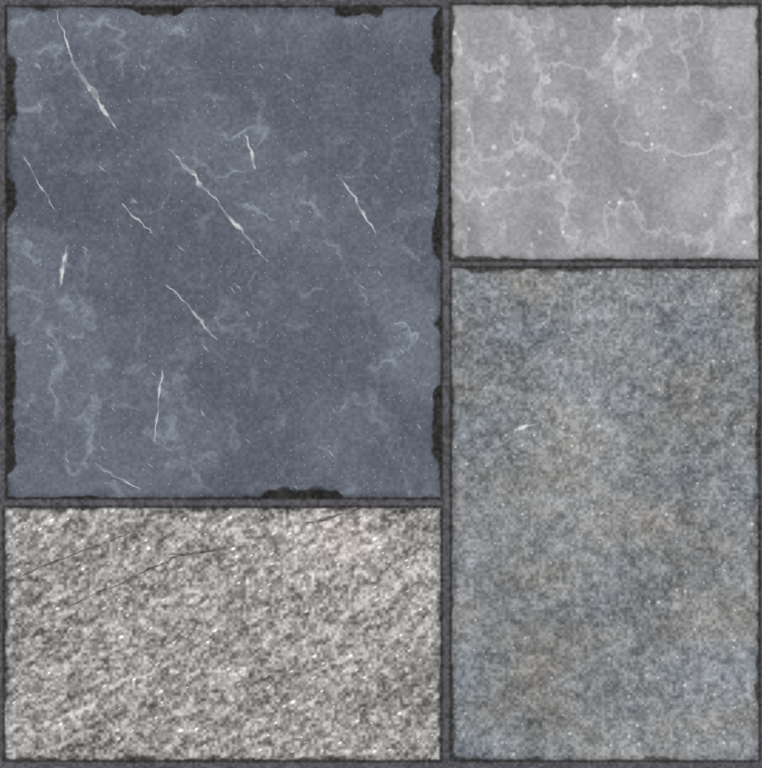
Give the GLSL for this texture, as a Shadertoy shader.

```glsl
// Four weathered stone slabs, one veined slate blue, set in dark rough grout.
const vec3 SLATE_DARK = vec3(0.335, 0.362, 0.405), SLATE_PALE = vec3(0.56, 0.59, 0.64);
const vec3 ASH = vec3(0.62, 0.615, 0.625), GRANITE = vec3(0.53, 0.54, 0.55);
const vec3 QUARTZ = vec3(0.60, 0.595, 0.59), VEIN = vec3(0.80, 0.81, 0.81);
const vec3 CHIP = vec3(0.18, 0.175, 0.17), GROUT = vec3(0.34, 0.34, 0.36);
const float GRAIN_SCALE = 270.0, EDGE_WOBBLE = 0.011, CHIP_DEPTH = 0.012;
// Slab bounds: left, bottom, right, top
const vec4 SLATE_BOX = vec4(0.009, 0.352, 0.574, 0.991);
const vec4 ASH_BOX = vec4(0.587, 0.662, 0.988, 0.994);
const vec4 GRANITE_BOX = vec4(0.588, 0.010, 0.988, 0.651);
const vec4 QUARTZ_BOX = vec4(0.006, 0.010, 0.574, 0.339);
// Vein start and end; the first THICK_VEINS are broad
const int VEIN_COUNT = 12, THICK_VEINS = 4;
const vec4 VEINS[VEIN_COUNT] = vec4[](
    vec4(0.095, 0.919, 0.153, 0.831), vec4(0.221, 0.805, 0.276, 0.746),
    vec4(0.087, 0.681, 0.078, 0.629), vec4(0.320, 0.824, 0.333, 0.781),
    vec4(0.072, 0.987, 0.098, 0.915), vec4(0.029, 0.798, 0.070, 0.729),
    vec4(0.276, 0.746, 0.350, 0.659), vec4(0.444, 0.768, 0.490, 0.698),
    vec4(0.157, 0.735, 0.198, 0.697), vec4(0.219, 0.629, 0.281, 0.560),
    vec4(0.210, 0.518, 0.202, 0.427), vec4(0.124, 0.395, 0.182, 0.362));

float hash(vec2 p) {
    vec3 q = fract(vec3(p.xyx) * 0.1031);
    q += dot(q, q.yzx + 33.33);
    return fract((q.x + q.y) * q.z);
}
float noise(vec2 p) {
    vec2 i = floor(p), f = fract(p);
    f = f * f * (3.0 - 2.0 * f);
    return mix(mix(hash(i), hash(i + vec2(1, 0)), f.x),
               mix(hash(i + vec2(0, 1)), hash(i + vec2(1, 1)), f.x), f.y);
}
float fbm(vec2 p) {
    float sum = 0.0, amp = 0.52;
    for (int i = 0; i < 5; i++, amp *= 0.5) {
        sum += amp * noise(p);
        p = mat2(1.6, 1.2, -1.2, 1.6) * p + 17.3;
    }
    return sum;
}
// Fine pale threads along the middle level of the noise
float web(vec2 p) { return 1.0 - smoothstep(0.0, 0.07, abs(fbm(p) - 0.5)); }

float boxDistance(vec2 p, vec4 box) {
    vec2 q = abs(p - 0.5 * (box.xy + box.zw)) - 0.5 * (box.zw - box.xy);
    return length(max(q, 0.0)) + min(max(q.x, q.y), 0.0);
}
// Tapered, ragged, broken stroke
float streak(vec2 p, vec2 a, vec2 b, float width) {
    p += 0.008 * (vec2(fbm(p * 75.0), fbm(p * 75.0 + 31.0)) - 0.5);
    vec2 pa = p - a, ba = b - a;
    float t = clamp(dot(pa, ba) / dot(ba, ba), 0.0, 1.0);
    float w = width * (0.25 + 3.0 * t * (1.0 - t)) * (0.2 + 1.3 * noise(p * 120.0));
    float soft = 0.0012 + 0.5 / iResolution.y;
    float strength = 0.4 + 0.6 * smoothstep(0.25, 0.6, noise(p * 90.0 + 9.0));
    return strength * (1.0 - smoothstep(w - soft, w + soft, length(pa - ba * t)));
}
// One random soft dot in some cells of a grid
float specks(vec2 p, float density) {
    vec2 cell = floor(p), center = 0.3 + 0.4 * vec2(hash(cell + 5.0), hash(cell + 19.0));
    float radius = 0.15 + 0.15 * hash(cell + 41.0);
    return step(hash(cell), density) * (1.0 - smoothstep(0.2 * radius, radius, length(fract(p) - center)));
}

vec3 slate(vec2 p, float grain) {
    float cloud = smoothstep(0.38, 0.70, fbm(p * 9.0 + 3.0));
    vec2 toPale = p - vec2(0.44, 0.66);
    float pale = exp(-16.0 * dot(toPale, toPale)) + 0.4 * smoothstep(0.75, 1.0, p.y);
    float wisps = web(p * 20.0) * smoothstep(0.42, 0.62, fbm(p * 30.0 + 60.0));
    float light = 0.08 + 0.28 * cloud + wisps * (0.12 + 0.3 * cloud + 0.2 * pale) + 0.1 * pale;
    vec3 color = mix(SLATE_DARK, SLATE_PALE, light) + 0.10 * (grain - 0.5);
    vec2 along = vec2(p.x - p.y, p.x + p.y) + 0.01 * fbm(p * 60.0);
    float marks = max(0.28 * specks(p * 120.0, 0.15), 0.4 * specks(along * vec2(24.0, 80.0), 0.03));
    for (int i = 0; i < VEIN_COUNT; i++)
        marks = max(marks, streak(p, VEINS[i].xy, VEINS[i].zw, i < THICK_VEINS ? 0.0036 : 0.0014));
    return mix(color, VEIN, marks);
}
vec3 ash(vec2 p, float grain) {
    float threads = web(p * vec2(22.0, 18.0) + 50.0) * fbm(p * 40.0);
    float sheen = smoothstep(0.035, 0.0, abs(p.y - 0.74 - 1.5 * (p.x - 0.96))) * smoothstep(0.88, 0.96, p.x);
    vec3 color = ASH + 0.20 * (fbm(p * vec2(20.0, 12.0) + 8.0) - 0.5) + 0.16 * threads + 0.07 * sheen;
    return color + 0.11 * (grain - 0.5) + 0.16 * specks(p * 55.0, 0.06);
}
vec3 granite(vec2 p, float grain) {
    float tint = fbm(p * vec2(10.0, 16.0) + 70.0) - 0.48;
    vec3 color = GRANITE + 0.17 * (fbm(p * 9.0 + 20.0) - 0.5) + tint * vec3(-0.05, 0.0, 0.06);
    color += 0.24 * (grain - 0.5) + 0.24 * (fbm(p * 85.0) - 0.5) + 0.16 * specks(p * 80.0, 0.10);
    return color + 0.3 * streak(p, vec2(0.67, 0.441), vec2(0.695, 0.447), 0.003);
}
vec3 quartz(vec2 p, float grain) {
    vec2 along = mat2(0.85, -0.53, 0.53, 0.85) * p, toGlow = p - vec2(0.45, 0.30);
    vec3 color = QUARTZ + 0.2 * (fbm(along * vec2(8.0, 30.0)) - 0.5) + 0.42 * (grain - 0.5);
    color += 0.26 * (noise(along * vec2(85.0, 170.0)) - 0.5) + 0.25 * specks(along * vec2(55.0, 90.0), 0.16);
    color += vec3(0.12, 0.10, 0.09) * exp(-350.0 * dot(toGlow, toGlow));
    float crack = streak(p, vec2(0.01, 0.245), vec2(0.18, 0.31), 0.0012);
    crack = max(crack, streak(p, vec2(0.08, 0.205), vec2(0.25, 0.285), 0.0012));
    crack = max(crack, streak(p, vec2(0.22, 0.277), vec2(0.335, 0.292), 0.0018));
    crack = max(crack, streak(p, vec2(0.40, 0.318), vec2(0.47, 0.338), 0.0025));
    return mix(color, CHIP, 0.6 * crack);
}

void mainImage(out vec4 fragColor, in vec2 fragCoord) {
    vec2 p = fragCoord / iResolution.y;
    float grain = mix(noise(p * GRAIN_SCALE), noise(p.yx * GRAIN_SCALE * 0.7 + 40.0), 0.35);
    float dSlate = boxDistance(p, SLATE_BOX), dAsh = boxDistance(p, ASH_BOX);
    float dGranite = boxDistance(p, GRANITE_BOX), dQuartz = boxDistance(p, QUARTZ_BOX);
    float d = min(min(dSlate, dAsh), min(dGranite, dQuartz));
    vec3 stone = d == dSlate ? slate(p, grain) : d == dAsh ? ash(p, grain)
        : d == dGranite ? granite(p, grain) : quartz(p, grain);
    // Broken, shadowed rims
    float chipping = d == dSlate ? 1.0 : 0.3;
    float ragged = d + EDGE_WOBBLE * (fbm(p * 65.0) - 0.5);
    float depth = CHIP_DEPTH * chipping * smoothstep(0.38, 0.6, noise(p * 19.0 + 4.0));
    stone *= 1.0 - 0.16 * smoothstep(-0.010, 0.0, ragged);
    float chip = smoothstep(-0.003, 0.003, ragged + depth - 0.001);
    stone = mix(stone, CHIP + 0.14 * (grain - 0.5), (0.55 + 0.37 * chipping) * chip);
    // Grout, palest along its middle
    vec3 joint = mix(CHIP + 0.03, GROUT, smoothstep(0.0, 0.005, d)) + 0.16 * (grain - 0.5);
    float soft = 0.0015 + 0.7 / iResolution.y;
    fragColor = vec4(clamp(mix(stone, joint, smoothstep(-soft, soft, d)), 0.0, 1.0), 1.0);
}
```
